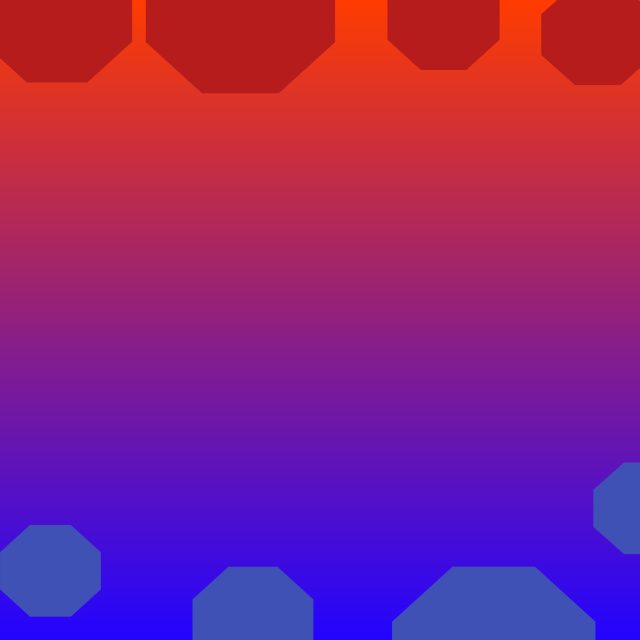
Reproduce this background procedurally as a WebGL 2 fragment shader.

```glsl
#version 300 es
precision highp float;
// Flat octagons along the top and bottom of a vertical orange to blue gradient.

#define TOP_COLOR vec3(1.0, 0.235, 0.0)
#define BOTTOM_COLOR vec3(0.135, 0.015, 1.0)
#define UPPER_SHAPE vec3(0.718, 0.11, 0.11)
#define LOWER_SHAPE vec3(0.247, 0.318, 0.71)
#define FLAT_RATIO 0.405
#define SHAPE_COUNT 8

uniform vec2 u_resolution;
out vec4 fragColor;

// Each octagon: center.xy, half size.xy, in canvas units
const vec4 OCTAGONS[SHAPE_COUNT] = vec4[SHAPE_COUNT](
    vec4(0.0892, 0.9780, 0.1172, 0.1068),
    vec4(0.3757, 0.9883, 0.1478, 0.1341),
    vec4(0.6930, 0.9700, 0.0876, 0.0794),
    vec4(0.9342, 0.9460, 0.0885, 0.0788),
    vec4(0.0788, 0.1081, 0.0788, 0.0716),
    vec4(0.3952, 0.0286, 0.0944, 0.0859),
    vec4(0.7715, -0.0299, 0.1589, 0.1445),
    vec4(1.0078, 0.2057, 0.0807, 0.0716)
);

// Signed distance to a box whose corners are cut to make an octagon
float octagonDistance(vec2 p, vec2 halfSize) {
    p = abs(p);
    vec2 sides = p - halfSize;
    vec2 slope = 1.0 / halfSize;
    float cut = (dot(p, slope) - 1.0 - FLAT_RATIO) / length(slope);
    return max(max(sides.x, sides.y), cut);
}

void main() {
    vec2 uv = gl_FragCoord.xy / u_resolution;
    float pixel = 1.0 / min(u_resolution.x, u_resolution.y);

    // Background gradient
    vec3 color = mix(BOTTOM_COLOR, TOP_COLOR, uv.y);

    // Octagons, colored by the half of the canvas they sit in
    for (int i = 0; i < SHAPE_COUNT; i++) {
        vec4 shape = OCTAGONS[i];
        float d = octagonDistance(uv - shape.xy, shape.zw);
        float coverage = 1.0 - smoothstep(-0.7 * pixel, 0.7 * pixel, d);
        vec3 fill = mix(LOWER_SHAPE, UPPER_SHAPE, step(0.5, shape.y));
        color = mix(color, fill, coverage);
    }

    fragColor = vec4(color, 1.0);
}
```
